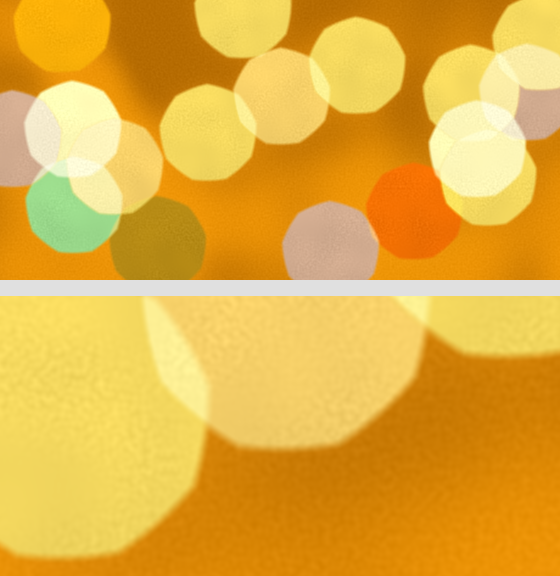
Top, the full canvas; bottom, a detail of the centre.
Write a WebGL 2 fragment shader that draws this background.

```glsl
#version 300 es
precision highp float;
// Warm out-of-focus lights: overlapping nine-sided bokeh discs on a grainy amber haze.

uniform vec2 u_resolution;
out vec4 fragColor;

// Lengths are in units of the canvas height.
const int DISC_COUNT = 17;
const int SCATTERED = 13;        // the remaining discs cluster around two of these
const int FIRST_PARENT = 10;
const float DISC_RADIUS = 0.168; // centre to flat side
const float SIDES = 9.0;
const float DISC_TURN = 0.15;
const float ROUNDNESS = 0.45;
const float EDGE_SOFTNESS = 0.0075;
const float JITTER = 0.045;
const float CLUSTER_OFFSET = 0.2;
const float CLUSTER_TURN = 3.9;
const float OVERLAP_GAIN = 0.78;
const float HALO_GAIN = 0.16;
const float HAZE_GRAIN = 0.035;
const float LIGHT_GRAIN = 0.06;
const float GRAIN_SCALE = 115.0;

const vec3 HAZE_DARK = vec3(0.71, 0.42, 0.005);
const vec3 HAZE_BRIGHT = vec3(0.93, 0.58, 0.02);
const vec3 HALO_COLOR = vec3(1.0, 0.65, 0.10);

const int YELLOW = 0, PEACH = 1, CREAM = 2, MAUVE = 3, GREEN = 4, AMBER = 5, OLIVE = 6, RED = 7;
const vec3 LIGHT_COLORS[8] = vec3[8](
    vec3(0.96, 0.85, 0.37), vec3(0.97, 0.82, 0.41), vec3(1.00, 0.98, 0.71),
    vec3(0.82, 0.67, 0.56), vec3(0.61, 0.86, 0.55), vec3(0.98, 0.69, 0.03),
    vec3(0.71, 0.54, 0.08), vec3(0.95, 0.44, 0.01));
const int DISC_KINDS[DISC_COUNT] = int[DISC_COUNT](
    MAUVE, YELLOW, OLIVE, YELLOW, PEACH, AMBER, RED, YELLOW,
    YELLOW, MAUVE, PEACH, YELLOW, YELLOW, GREEN, MAUVE, CREAM, CREAM);

// Two random values in -1..1 for a lattice cell.
vec2 hash2(vec2 cell) {
    uvec2 q = uvec2(ivec2(cell)) * uvec2(1597334u, 3812015u);
    uint n = (q.x ^ q.y) * 2654435u;
    n ^= n >> 15;
    n *= 739981u;
    n ^= n >> 13;
    return vec2(n & 0xffffu, n >> 16) / 32767.5 - 1.0;
}

float gradientNoise(vec2 p) {
    vec2 i = floor(p), f = p - i;
    vec2 w = f * f * f * (f * (f * 6.0 - 15.0) + 10.0);
    float a = dot(hash2(i), f);
    float b = dot(hash2(i + vec2(1, 0)), f - vec2(1, 0));
    float c = dot(hash2(i + vec2(0, 1)), f - vec2(0, 1));
    float d = dot(hash2(i + vec2(1, 1)), f - vec2(1, 1));
    return mix(mix(a, b, w.x), mix(c, d, w.x), w.y);
}

// Golden-ratio spread across the canvas, plus a small jitter.
vec2 scatteredCentre(int index, float aspect) {
    float n = float(index);
    vec2 spread = fract(vec2(0.04, 0.5) + n * vec2(0.618, 0.29));
    return spread * vec2(aspect, 1.0) + JITTER * hash2(vec2(n, 7.0));
}

vec2 discCentre(int index, float aspect) {
    if (index < SCATTERED) return scatteredCentre(index, aspect);
    int member = index - SCATTERED;
    float angle = CLUSTER_TURN + float(member) * 2.4;
    vec2 parent = scatteredCentre(FIRST_PARENT + member % 2, aspect);
    return parent + CLUSTER_OFFSET * vec2(cos(angle), sin(angle));
}

// Distance to a softly rounded regular polygon.
float apertureDistance(vec2 p) {
    float sector = 6.28319 / SIDES;
    float angle = atan(p.y, p.x) + DISC_TURN;
    float offAxis = angle - sector * floor(angle / sector + 0.5);
    float radial = length(p);
    return mix(radial * cos(offAxis), radial * 0.98, ROUNDNESS) - DISC_RADIUS;
}

vec3 haze(vec2 p) {
    float n = gradientNoise(p * 1.7 + 3.0) + 0.4 * gradientNoise(p * 3.4 + 11.0);
    float tone = smoothstep(-0.26, 0.38, n + 0.4 * (0.5 - p.y));
    return mix(HAZE_DARK, HAZE_BRIGHT, tone);
}

void main() {
    vec2 p = gl_FragCoord.xy / u_resolution.y;
    float aspect = u_resolution.x / u_resolution.y;
    float edge = max(EDGE_SOFTNESS, 0.75 / u_resolution.y);
    vec3 color = haze(p);
    float covered = 0.0;

    // Lights: opaque over the haze, brightening where they cross.
    for (int i = 0; i < DISC_COUNT; i++) {
        vec2 local = p - discCentre(i, aspect);
        float d = apertureDistance(local);
        float mask = 1.0 - smoothstep(-edge, edge, d);

        float halo = HALO_GAIN * exp(-max(d, 0.0) * 40.0) * (1.0 - covered);
        color = mix(color, HALO_COLOR, halo);

        vec3 light = LIGHT_COLORS[DISC_KINDS[i]];
        light *= 1.0 + 0.12 * local.y + 0.05 * gradientNoise(p * 9.0 + float(i));
        light = min(light, 1.0);
        vec3 crossed = 1.0 - (1.0 - color) * (1.0 - OVERLAP_GAIN * light);
        color = mix(color, mix(light, crossed, covered), mask);
        covered = max(covered, mask);
    }

    // Speckle: even on the haze, patchy on the lights.
    float patches = smoothstep(-0.5, 0.4, gradientNoise(p * 8.0 + 21.0));
    float grain = mix(HAZE_GRAIN, LIGHT_GRAIN * patches, covered);
    color += grain * gradientNoise(p * GRAIN_SCALE);
    fragColor = vec4(clamp(color, 0.0, 1.0), 1.0);
}
```
